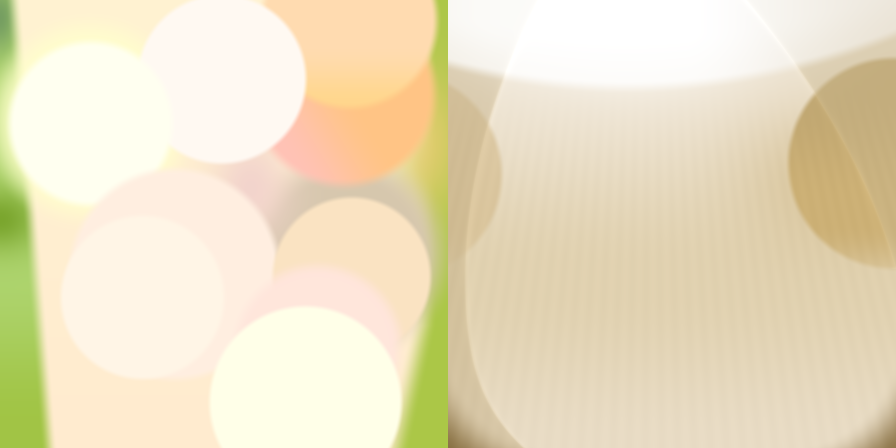
A WebGL 2 fragment shader for this background:

```glsl
#version 300 es
precision highp float;
// Two square panels side by side: pale bokeh discs over green on the left,
// and a beige, vase-like fold of light under a white arc on the right.
// Both are layered from soft discs, curved boundaries and gradients.
uniform vec2 u_resolution;
out vec4 outColor;

// Coverage of a disc whose edge fades over +-soft.
float disc(vec2 p, vec2 center, float radius, float soft) {
    return 1.0 - smoothstep(-soft, soft, length(p - center) - radius);
}

// Round glow falling off smoothly from its center.
float glow(vec2 p, vec2 center, vec2 size) {
    vec2 d = (p - center) / size;
    return exp(-dot(d, d));
}

vec3 bokehPanel(vec2 p) {
    float edge = 0.007;

    // Green surround with darker and yellower patches
    vec3 color = mix(vec3(0.63, 0.77, 0.27), vec3(0.68, 0.83, 0.43), smoothstep(0.05, 0.4, p.y));
    color = mix(color, vec3(0.48, 0.65, 0.18), glow(p, vec2(0.0, 0.51), vec2(0.09, 0.07)));
    color = mix(color, vec3(0.46, 0.62, 0.38), glow(p, vec2(0.0, 0.96), vec2(0.04, 0.08)));
    color = mix(color, vec3(0.67, 0.78, 0.28), smoothstep(0.8, 0.9, p.x));
    color = mix(color, vec3(0.88, 0.80, 0.43), glow(p, vec2(0.94, 0.68), vec2(0.1, 0.17)));

    // Warm column of light
    float leftSide = smoothstep(-0.018, 0.018, p.x - 0.11 + 0.08 * p.y);
    float rightSide = 1.0 - smoothstep(-0.03, 0.03, p.x - min(0.885 + 0.22 * p.y, 0.945));
    rightSide *= 1.0 - 0.8 * glow(p, vec2(0.95, 0.63), vec2(0.07, 0.12));
    vec3 warm = mix(vec3(1.0, 0.92, 0.81), vec3(1.0, 0.95, 0.82), p.y);
    color = mix(color, warm, leftSide * rightSide);
    color = mix(color, vec3(1.0, 1.0, 0.80), 0.85 * disc(p, vec2(0.20, 0.73), 0.21, 0.04));

    // Mauve and pink shade between the discs
    color = mix(color, vec3(0.84, 0.78, 0.68), disc(p, vec2(0.77, 0.43), 0.21, 0.045));
    color = mix(color, vec3(0.95, 0.83, 0.80), glow(p, vec2(0.56, 0.58), vec2(0.09, 0.12)));

    // Orange discs, pink toward the lower left
    vec3 coral = mix(vec3(1.0, 0.76, 0.71), vec3(1.0, 0.77, 0.52),
                     smoothstep(0.62, 0.86, p.x + 0.6 * (p.y - 0.68)));
    color = mix(color, coral, disc(p, vec2(0.767, 0.79), 0.203, 0.016));
    vec3 peach = mix(vec3(1.0, 0.84, 0.55), vec3(1.0, 0.86, 0.69), smoothstep(0.76, 0.9, p.y));
    color = mix(color, peach, disc(p, vec2(0.78, 0.955), 0.195, 0.012));

    // Near-white discs, back to front
    color = mix(color, vec3(1.0, 0.975, 0.95), disc(p, vec2(0.495, 0.823), 0.188, edge));
    color = mix(color, vec3(1.0, 1.0, 0.94), disc(p, vec2(0.203, 0.724), 0.182, 0.012));
    color = mix(color, vec3(1.0, 0.935, 0.88), disc(p, vec2(0.39, 0.388), 0.234, 0.012));
    color = mix(color, vec3(1.0, 0.96, 0.90), disc(p, vec2(0.318, 0.336), 0.182, edge));
    vec3 tan_ = mix(vec3(0.98, 0.89, 0.76), vec3(1.0, 0.89, 0.86),
                    disc(p, vec2(0.708, 0.219), 0.175, 0.035));
    color = mix(color, tan_, disc(p, vec2(0.785, 0.383), 0.176, edge));
    color = mix(color, vec3(1.0, 0.90, 0.86), disc(p, vec2(0.708, 0.219), 0.182, 0.02));
    return mix(color, vec3(1.0, 1.0, 0.91), disc(p, vec2(0.682, 0.102), 0.214, edge));
}

vec3 foldPanel(vec2 p) {
    // Beige body, paler toward both ends
    vec3 color = mix(vec3(0.91, 0.86, 0.77), vec3(0.88, 0.82, 0.69), smoothstep(0.0, 0.35, p.y));
    color = mix(color, vec3(0.93, 0.89, 0.82), smoothstep(0.4, 0.8, p.y));

    // Tan lobes at both sides
    color = mix(color, vec3(0.82, 0.73, 0.54), 0.6 * glow(p, vec2(0.84, 0.61), vec2(0.2, 0.16)));
    float lobeFade = smoothstep(0.32, 0.5, p.y);
    vec3 lobe = mix(vec3(0.80, 0.69, 0.46), vec3(0.75, 0.65, 0.44), smoothstep(0.55, 0.8, p.y));
    color = mix(color, lobe, lobeFade * disc(p, vec2(0.995, 0.635), 0.235, 0.008));
    color = mix(color, vec3(0.84, 0.75, 0.58), 0.75 * lobeFade * disc(p, vec2(-0.11, 0.61), 0.23, 0.008));

    // Curved walls of the vase, darker outside and lit along the rim
    float t = p.y - 0.375;
    float leftWall = p.x - (0.04 + 0.42 * t * t + 3.6 * pow(max(-t, 0.0), 4.0));
    float u = p.y - 0.4;
    float rightWall = 1.0 - 0.28 * u - 0.467 * u * u - p.x;
    float outside = 1.0 - smoothstep(-0.006, 0.006, leftWall);
    color = mix(color, vec3(0.77, 0.69, 0.53), 0.5 * outside);
    float outsideRight = (1.0 - smoothstep(-0.006, 0.006, rightWall)) * step(0.4, p.y);
    color = mix(color, vec3(0.78, 0.71, 0.55), 0.45 * outsideRight);

    // Dark bottom corners
    float corner = length(max(abs(p - vec2(0.5, 0.5)) - 0.25, 0.0));
    float shade = smoothstep(0.25, 0.36, corner) * (1.0 - smoothstep(0.1, 0.3, p.y));
    color = mix(color, vec3(0.49, 0.39, 0.20), 0.85 * shade);

    // White arc on top with a soft lower halo
    float above = p.y - (0.80 + 0.33 * (p.x - 0.4) * (p.x - 0.4));
    vec3 white = mix(vec3(1.0), vec3(0.91, 0.88, 0.83), smoothstep(0.2, 0.75, abs(p.x - 0.33)));
    white = mix(white, vec3(0.96, 0.95, 0.92), 0.35 * max(outside, outsideRight));
    color = mix(color, white, 0.35 * exp(-abs(min(above, 0.0)) / 0.05) * glow(p, vec2(0.4, 0.8), vec2(0.4)));
    color = mix(color, white, smoothstep(-0.01, 0.02, above) * (0.82 + 0.18 * smoothstep(0.0, 0.12, above)));

    // Lit rims and faint fanned ripples
    float rims = exp(-abs(leftWall) / 0.006) + exp(-abs(rightWall) / 0.006) * step(0.4, p.y);
    color += 0.035 * rims;
    float fan = (p.x - 0.45) / (1.5 - 0.6 * p.y);
    return color + 0.005 * sin(fan * 260.0) * (1.0 - smoothstep(0.6, 0.85, p.y));
}

void main() {
    vec2 p = gl_FragCoord.xy / u_resolution * vec2(2.0, 1.0);
    vec3 color = p.x < 1.0 ? bokehPanel(p) : foldPanel(p - vec2(1.0, 0.0));
    outColor = vec4(clamp(color, 0.0, 1.0), 1.0);
}
```
